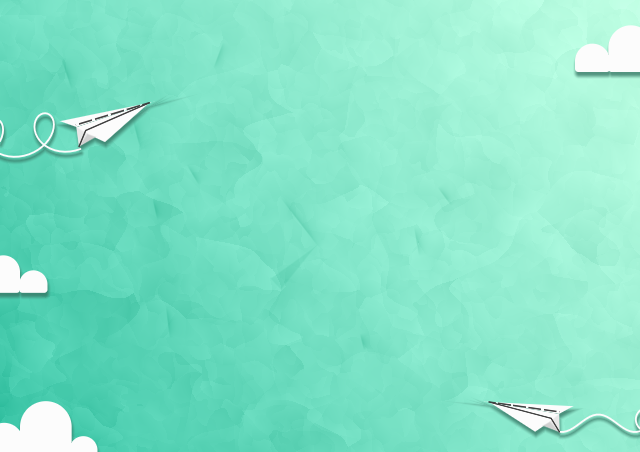
Write a Shadertoy shader that draws this background.

```glsl
#define CANVAS_WIDTH 7.68
#define DEEP_MINT vec3(0.22, 0.77, 0.65)
#define MID_MINT vec3(0.51, 0.90, 0.79)
#define PALE_MINT vec3(0.75, 1.0, 0.89)
#define SHADOW_TINT vec3(0.20, 0.45, 0.38)
#define PAPER_WHITE vec3(0.99)
#define INK vec3(0.13)
#define CRUMPLE 0.085
#define CREASE_DEPTH 0.10
#define SHADOW_OFFSET vec2(-0.01, 0.05)

const vec2 NOSE = vec2(0), TAIL = vec2(1, 0), INNER = vec2(0.835, 0.10);
const vec2 KEEL = vec2(0.85, 0.313), FOLD = vec2(0.734, 0.197), WING = vec2(0.562, 0.325);
const vec4 CREASES[10] = vec4[10](
    vec4(3.36, 3.06, 3.84, 2.44), vec4(1.99, 1.76, 2.04, 1.36),
    vec4(1.83, 3.05, 1.89, 2.78), vec4(2.68, 4.92, 2.56, 4.60),
    vec4(4.32, 1.42, 4.37, 1.22), vec4(4.97, 2.70, 5.03, 2.35),
    vec4(1.59, 4.00, 1.69, 3.62), vec4(5.25, 3.18, 5.42, 2.95),
    vec4(0.74, 4.72, 0.86, 4.35), vec4(2.24, 3.45, 2.39, 3.20));

vec2 hash2(vec2 p) {
    vec3 q = fract(p.xyx * vec3(0.1031, 0.1030, 0.0973));
    q += dot(q, q.yzx + 33.33);
    return fract((q.xx + q.yz) * q.zy);
}

float noise(vec2 p) {
    vec2 i = floor(p), f = fract(p), w = f * f * (3.0 - 2.0 * f);
    return mix(mix(hash2(i).x, hash2(i + vec2(1, 0)).x, w.x),
               mix(hash2(i + vec2(0, 1)).x, hash2(i + 1.0).x, w.x), w.y);
}

// Tilted flat pieces, one per nearest scattered point
float facets(vec2 p) {
    p += 0.7 * vec2(noise(p * 1.7), noise(p * 1.7 + 40.0));
    vec2 cell = floor(p), tilt = vec2(0), away = vec2(0);
    float nearest = 9.0;
    for (int k = 0; k < 9; k++) {
        vec2 id = cell + vec2(k % 3 - 1, k / 3 - 1);
        vec2 d = p - id - hash2(id + 50.0);
        if (dot(d, d) < nearest) {
            nearest = dot(d, d);
            away = d;
            tilt = hash2(id + 90.0) - 0.5;
        }
    }
    return dot(tilt, away) * 1.3 + tilt.x * 0.3;
}

float crumple(vec2 p) {
    float sum = 0.0, weight = 0.6;
    for (int i = 0; i < 3; i++) {
        sum += weight * facets(p * vec2(1.0, 1.25));
        p = mat2(0.8, 0.6, -0.6, 0.8) * p * 1.9 + 7.0;
        weight *= 0.75;
    }
    return sum;
}

float segment(vec2 p, vec2 a, vec2 b) {
    vec2 d = b - a;
    return length(p - a - d * clamp(dot(p - a, d) / dot(d, d), 0.0, 1.0));
}

float edge(vec2 p, vec2 a, vec2 b) {
    vec2 d = normalize(b - a);
    return d.x * (p.y - a.y) - d.y * (p.x - a.x);
}

float triangle(vec2 p, vec2 a, vec2 b, vec2 c) {
    return max(max(-edge(p, a, b), -edge(p, b, c)) * sign(edge(c, a, b)),
               -edge(p, c, a) * sign(edge(c, a, b)));
}

float triangleAny(vec2 p, vec2 a, vec2 b, vec2 c) {
    return edge(c, a, b) > 0.0 ? triangle(p, a, b, c) : triangle(p, a, c, b);
}

// Round top on a straight column
float hump(vec2 p, vec2 c, float r) {
    return length(vec2(p.x - c.x, max(p.y - c.y, 0.0))) - r;
}

float flatBase(float d, float below) {
    const float r = 0.04;
    return min(-r, max(d, below)) + length(max(vec2(d, below) + r, 0.0));
}

float clouds(vec2 p) {
    float right = min(hump(p, vec2(7.11, 4.69), 0.21), hump(p, vec2(7.57, 4.85), 0.27));
    float left = min(hump(p, vec2(0.40, 2.01), 0.17), hump(p, vec2(0.04, 2.16), 0.20));
    float low = min(hump(p, vec2(0.55, 0.30), 0.31), hump(p, vec2(1.00, 0.02), 0.17));
    low = min(low, hump(p, vec2(0.05, 0.12), 0.23));
    return min(low, min(flatBase(right, 4.56 - p.y), flatBase(left, 1.91 - p.y)));
}

vec2 loopPath(float t) {
    float x = 0.097 * t - 0.25 * sin(t);
    return vec2(0.53 + x, 3.82 + 0.245 * cos(t) + 0.1 * x);
}

vec2 wavePath(float t) {
    return vec2(6.72 + t, 0.345 + 0.105 * cos((t - 0.46) * 7.14));
}

float trails(vec2 p) {
    float d = abs(length(p - vec2(7.77, 0.39)) - 0.14);
    for (float i = 0.0; i < 64.0; i++) {
        d = min(d, segment(p, loopPath(i * 0.18 - 8.0), loopPath(i * 0.18 - 7.82)));
        if (i < 24.0) d = min(d, segment(p, wavePath(i * 0.04), wavePath(i * 0.04 + 0.04)));
    }
    return d - 0.011;
}

// Plane frame: nose at the origin, tail at one along x
vec2 planeFrame(vec2 p, vec2 nose, vec2 tail) {
    p -= nose;
    return vec2(dot(p, tail), sign(tail.x) * dot(p, vec2(tail.y, -tail.x))) / dot(tail, tail);
}

vec2 nearPlane(vec2 p) {
    return p.x < 4.0 ? planeFrame(p, vec2(1.79, 4.19), vec2(-1.07, -0.22))
                     : planeFrame(p, vec2(5.87, 0.60), vec2(1.01, -0.05));
}

float plane(vec2 q) {
    return min(triangleAny(q, NOSE, TAIL, INNER),
               min(triangleAny(q, NOSE, INNER, KEEL), triangleAny(q, NOSE, FOLD, WING)));
}

float cutouts(vec2 p) {
    return min(min(clouds(p), trails(p)), plane(nearPlane(p)));
}

void mainImage(out vec4 fragColor, in vec2 fragCoord) {
    float px = CANVAS_WIDTH / iResolution.x;
    vec2 p = fragCoord * px, uv = fragCoord / iResolution.xy;

    // Mint paper
    float t = 0.65 * uv.x + 0.35 * uv.y;
    vec3 color = t < 0.5 ? mix(DEEP_MINT, MID_MINT, t * 2.0) : mix(MID_MINT, PALE_MINT, t * 2.0 - 1.0);
    float shade = CRUMPLE * crumple(p * 1.2) * mix(1.3, 0.7, t);
    for (int i = 0; i < 10; i++) {
        vec2 a = CREASES[i].xy, b = CREASES[i].zw;
        float h = clamp(dot(p - a, b - a) / dot(b - a, b - a), 0.0, 1.0);
        float side = edge(p, a, b);
        shade -= CREASE_DEPTH * 4.0 * h * (1.0 - h) * smoothstep(-px, px, side) * exp(-max(side, 0.0) / 0.05);
    }
    shade -= 0.04 * smoothstep(px, -px, triangleAny(p, vec2(3.25, 2.08), vec2(3.78, 2.46), vec2(3.37, 1.95)));
    color += shade * vec3(1.2, 0.8, 0.9);

    // Shadow and white cutouts
    color = mix(color, SHADOW_TINT, 0.75 * smoothstep(0.04, -0.03, cutouts(p + SHADOW_OFFSET)));
    color = mix(color, PAPER_WHITE, clamp(0.5 - cutouts(p) / px, 0.0, 1.0));

    // Plane folds and ink
    vec2 q = nearPlane(p);
    color = mix(color, vec3(0.91), smoothstep(px, -px, triangleAny(q, INNER, KEEL, FOLD)));
    color = mix(color, vec3(0.82), smoothstep(px, -px, triangleAny(q, FOLD, KEEL, vec2(0.65, 0.25))));
    vec2 bend = vec2(0.744, 0.157);
    float dash = smoothstep(0.0, 0.02, abs(fract(q.x * 5.5) - 0.5) - 0.07);
    float ink = max(dash * smoothstep(0.016, 0.002, segment(q, NOSE, vec2(0.83, 0.075))),
                    smoothstep(0.014, 0.002, min(segment(q, NOSE, bend), segment(q, bend, KEEL))));
    color = mix(color, INK, 0.85 * ink);
    fragColor = vec4(color, 1.0);
}
```
